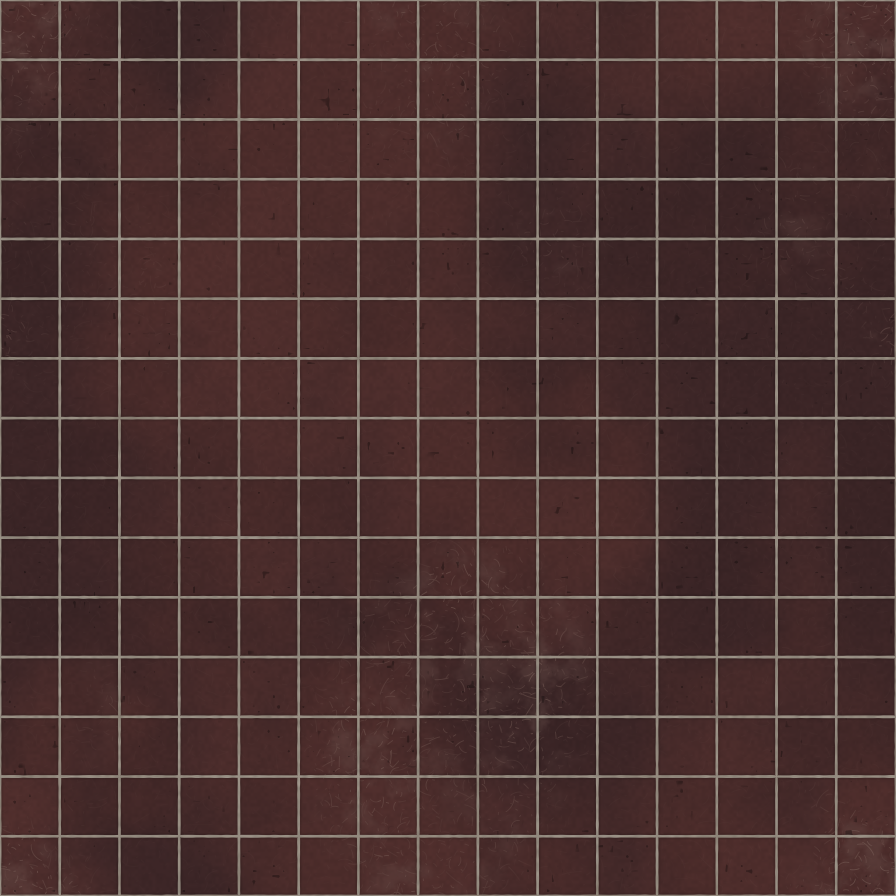
Reproduce this texture procedurally as a Shadertoy shader.

```glsl
// Worn maroon square tiles, 15 by 15, divided by thin pale grout centred on the tile borders.
// Wrapping value noise gives mottling, stains and grain; looped cells scatter fine curved
// scratches inside the worn patches. Every layer has a whole period, so the canvas tiles.

const float TILES = 15.0;

// Integer hash: three values in 0..1 for a cell that wraps after n cells
vec3 hash3(ivec2 cell, int n, int seed) {
    uvec3 v = uvec3((cell + n) % n, seed) * 1664525u + 1013904223u;
    v.x += v.y * v.z; v.y += v.z * v.x; v.z += v.x * v.y;
    v ^= v >> 16;
    v.x += v.y * v.z; v.y += v.z * v.x; v.z += v.x * v.y;
    return vec3(v >> 8) / 16777215.0;
}

// Value noise with n cells across the canvas
float noise(vec2 uv, int n, int seed) {
    vec2 p = uv * float(n), f = fract(p);
    ivec2 c = ivec2(floor(p));
    f = f * f * (3.0 - 2.0 * f);
    float low = mix(hash3(c, n, seed).x, hash3(c + ivec2(1, 0), n, seed).x, f.x);
    float high = mix(hash3(c + ivec2(0, 1), n, seed).x, hash3(c + ivec2(1, 1), n, seed).x, f.x);
    return mix(low, high, f.y);
}

float fbm(vec2 uv, int n, int seed) {
    float sum = 0.0, weight = 0.5;
    for (int i = 0; i < 5; i++) {
        sum += weight * noise(uv, n, seed + i);
        n *= 2;
        weight *= 0.5;
    }
    return sum / 0.96875;
}

// Short bent strokes, one per cell, with random place, angle, length and strength
float scratches(vec2 uv, int n, int seed, float pixel) {
    vec2 p = uv * float(n);
    ivec2 base = ivec2(floor(p));
    float ink = 0.0;
    for (int y = -1; y <= 1; y++)
    for (int x = -1; x <= 1; x++) {
        ivec2 cell = base + ivec2(x, y);
        vec3 place = hash3(cell, n, seed), form = hash3(cell, n, seed + 1);
        float angle = 6.2832 * place.z;
        vec2 q = p - vec2(cell) - place.xy;
        q = mat2(cos(angle), sin(angle), -sin(angle), cos(angle)) * q;
        q.y += (form.x - 0.5) * 1.6 * q.x * q.x;
        float halfLength = 0.06 + 0.5 * form.y * form.y;
        float d = length(vec2(max(abs(q.x) - halfLength, 0.0), q.y)) / float(n);
        ink = max(ink, form.z * clamp((0.0005 - d) / pixel + 0.5, 0.0, 1.0));
    }
    return ink;
}

void mainImage(out vec4 fragColor, in vec2 fragCoord) {
    vec2 uv = fragCoord / iResolution.xy;
    float pixel = 1.0 / min(iResolution.x, iResolution.y);

    // Glaze: broad mottling, a slight shift per tile and fine grain
    float mottle = smoothstep(0.25, 0.75, fbm(uv, 5, 10));
    vec3 color = mix(vec3(0.228, 0.143, 0.147), vec3(0.302, 0.175, 0.168), mottle);
    color *= 0.97 + 0.06 * hash3(ivec2(uv * TILES), 15, 20).x;
    color *= 0.96 + 0.08 * noise(uv, 256, 21);

    // Wear: dusty haze and scratches gathered in patches
    float worn = smoothstep(0.48, 0.72, fbm(uv, 4, 30));
    float dust = smoothstep(0.42, 0.75, fbm(uv, 40, 40));
    color = mix(color, vec3(0.42, 0.32, 0.30), worn * dust * 0.35);
    float marks = max(scratches(uv, 48, 50, pixel), scratches(uv, 96, 60, pixel));
    color = mix(color, vec3(0.48, 0.38, 0.35), marks * (0.07 + 0.5 * worn));

    // Sparse dark pits
    float pits = smoothstep(0.88, 0.97, noise(uv, 180, 70)) * smoothstep(0.5, 0.7, noise(uv, 30, 71));
    color *= 1.0 - 0.3 * pits;

    // Grout: distance to the nearest tile border, with a soft shadow and uneven edges
    vec2 border = 0.5 - abs(fract(uv * TILES) - 0.5);
    float d = min(border.x, border.y);
    color *= 1.0 - 0.13 * (1.0 - smoothstep(0.02, 0.075, d));
    float halfWidth = 0.0225 + 0.006 * (noise(uv, 150, 80) - 0.5);
    float cover = clamp((halfWidth - d) / (TILES * pixel) + 0.5, 0.0, 1.0);
    vec3 grout = mix(vec3(0.53, 0.49, 0.44), vec3(0.62, 0.59, 0.55), fbm(uv, 24, 90));
    grout *= 0.94 + 0.12 * noise(uv, 200, 91);
    color = mix(color, grout, cover);

    fragColor = vec4(color, 1.0);
}
```
